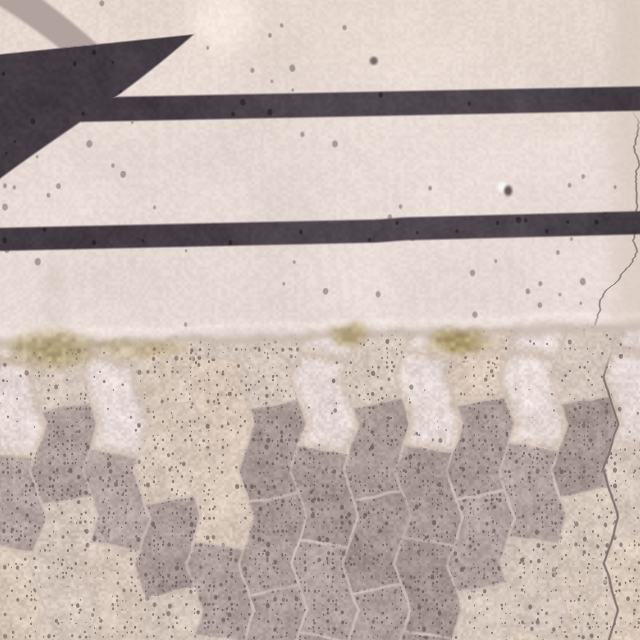
A three.js fragment shader for this texture:

```glsl
// Sunlit concrete slab crossed by railing shadows above worn interlocking pavers.
varying vec2 vUv;

const vec3 SLAB = vec3(0.905, 0.855, 0.835);
const vec3 PINK = vec3(0.895, 0.845, 0.835);
const vec3 BEIGE = vec3(0.835, 0.775, 0.730);
const vec3 STONE = vec3(0.675, 0.615, 0.600);
const vec3 JOINT = vec3(0.810, 0.745, 0.710);
const vec3 SHADE = vec3(0.265, 0.232, 0.260);
const vec3 MOSS = vec3(0.650, 0.580, 0.390);
const vec3 DIRT = vec3(0.340, 0.290, 0.290);
const vec2 PAVER = vec2(0.0814, 0.1458);

float hash(vec2 p) {
  return fract(sin(dot(p, vec2(127.1, 311.7))) * 43758.5453);
}

float noise(vec2 p) {
  vec2 i = floor(p), f = fract(p);
  f = f * f * (3.0 - 2.0 * f);
  return mix(mix(hash(i), hash(i + vec2(1, 0)), f.x),
             mix(hash(i + vec2(0, 1)), hash(i + vec2(1, 1)), f.x), f.y);
}

float fbm(vec2 p) {
  float sum = 0.0, amp = 0.5;
  for (int i = 0; i < 4; i++) {
    sum += amp * noise(p);
    p = p * 2.03 + 7.3;
    amp *= 0.5;
  }
  return sum;
}

// 1 below the limit, fading to 0 across a soft edge
float below(float d, float limit, float soft) {
  return 1.0 - smoothstep(limit - soft, limit + soft, d);
}

float blob(vec2 p, vec2 centre, vec2 radius) {
  return below(length((p - centre) / radius), 0.75, 0.45);
}

// Scattered round pits, one candidate in each grid cell
float specks(vec2 p, float cells, float density) {
  vec2 q = p * cells, id = floor(q);
  vec2 centre = 0.3 + 0.4 * vec2(hash(id + 3.1), hash(id + 8.7));
  float radius = mix(0.1, 0.28, hash(id + 5.5));
  vec2 d = (fract(q) - centre) * vec2(1.0, 0.8);
  return step(hash(id), density) * below(length(d), radius, 0.09);
}

// Which stones are the darker grey kind
float isDark(float col, float row) {
  float top = step(0.75, abs(col - 3.5)) * step(col, 11.5);
  float middle = step(abs(col - 6.0), 3.5);
  float low = step(abs(col - 6.5), 2.0);
  return row < 0.0 ? 0.0 : row < 0.5 ? top : row < 1.5 ? middle : low;
}

vec3 pavers(vec2 p) {
  vec2 q = p + 0.007 * (vec2(fbm(p * 28.0), fbm(p * 28.0 + 40.0)) - 0.47);
  // Zigzag columns, alternate ones dropped by half a stone
  float zigzag = abs(fract((q.y - 0.338) / PAVER.y) - 0.5) * 4.0 - 1.0;
  float x = (q.x + 0.022 - 0.012 * zigzag) / PAVER.x;
  float col = floor(x), across = fract(x), odd = mod(col, 2.0);
  float slope = (odd * 2.0 - 1.0) * 0.014 * (across - 0.5);
  float v = (0.362 + 0.015 * q.x + slope - q.y) / PAVER.y - 0.5 * (1.0 - odd);
  float row = floor(v), along = fract(v);
  float edge = min(min(across, 1.0 - across) * PAVER.x, min(along, 1.0 - along) * PAVER.y);

  float dark = isDark(col, row);
  float pale = (1.0 - odd) * step(row, -0.5) * step(0.5, abs(col - 4.0));
  float tint = hash(vec2(col, row) + 2.0);
  vec3 light = mix(BEIGE, PINK, pale * smoothstep(0.002, 0.016, edge));
  light += vec3(0.02, 0.01, -0.015) * (tint - 0.3) * (1.0 - pale);
  vec3 c = mix(light, STONE + 0.06 * (tint - 0.5), dark);
  c += 0.13 * (fbm(p * 35.0) - 0.47) + 0.10 * (noise(p * 230.0) - 0.5);

  float density = mix(mix(0.20, 0.04, pale), 0.34, dark);
  float pits = max(specks(p, 85.0, density * 0.6), specks(p + 0.37, 140.0, density));
  c = mix(c, DIRT, pits * mix(0.5, 0.65, noise(p * 50.0)));
  float joint = below(edge, 0.0022, 0.0016) * mix(0.35, 0.9, noise(p * 30.0));
  c = mix(c, JOINT + 0.03 * dark, joint);
  // Open crack down the right-hand column
  float crack = below(abs(x - 12.0) * PAVER.x, 0.0018, 0.0015) * below(p.y, 0.43, 0.03);
  return mix(c, DIRT, crack * 0.65);
}

vec3 slab(vec2 p) {
  vec3 c = SLAB + vec3(0.0, -0.004, -0.02) * smoothstep(0.65, 1.0, p.y);
  c += 0.07 * (fbm(p * 9.0) - 0.47) + 0.05 * (noise(p * 210.0) - 0.5);
  c = mix(c, BEIGE, 0.6 * smoothstep(0.94, 1.0, p.x + 0.03 * fbm(p * 20.0)));
  c += 0.05 * blob(p, vec2(0.35, 0.97), vec2(0.06, 0.07));
  c = mix(c, BEIGE * 0.97, 0.5 * blob(p, vec2(0.085, 0.54), vec2(0.025, 0.07)) * noise(p * 60.0));
  float pits = specks(p, 60.0, 0.018) * 0.45;
  pits = max(pits, 0.8 * blob(p, vec2(0.584, 0.905), vec2(0.008)));
  pits = max(pits, 0.9 * blob(p, vec2(0.794, 0.702), vec2(0.008, 0.010)));
  c = mix(c, vec3(0.97), blob(p, vec2(0.785, 0.708), vec2(0.010)));
  c = mix(c, DIRT, pits);
  // Broken right margin
  float bend = 0.994 - 0.065 * below(p.y, 0.56, 0.06) + 0.022 * (fbm(p.yy * 35.0) - 0.47);
  float crack = below(abs(p.x - bend), 0.0014, 0.0014) * below(abs(p.y - 0.65), 0.16, 0.03);
  return mix(c, DIRT, crack * 0.6);
}

float bar(vec2 p, float left, float rise, float halfWidth) {
  return below(abs(p.y - left - rise * p.x), halfWidth, 0.0025);
}

void main() {
  vec2 p = vUv;
  float rough = fbm(p * 32.0) - 0.47;
  float seam = p.y - 0.460 - 0.030 * p.x + 0.018 * rough;
  vec3 c = mix(pavers(p), slab(p), smoothstep(-0.004, 0.008, seam));

  // Dusty seam, its bright lip and moss
  c = mix(c, BEIGE * 0.94, 0.75 * below(abs(seam), 0.007, 0.007));
  c += 0.04 * below(abs(seam - 0.020), 0.004, 0.008);
  vec2 m = p + 0.02 * vec2(rough, fbm(p * 32.0 + 9.0) - 0.47);
  float moss = max(blob(m, vec2(0.080, 0.455), vec2(0.085, 0.034)),
                   0.75 * blob(m, vec2(0.215, 0.455), vec2(0.090, 0.017)));
  moss = max(moss, blob(m, vec2(0.545, 0.479), vec2(0.036, 0.021)));
  moss = max(moss, 1.3 * blob(m, vec2(0.714, 0.465), vec2(0.050, 0.026)));
  c = mix(c, MOSS + 0.25 * (noise(p * 130.0) - 0.5), moss * 0.65);

  // Faint penumbra strip, then the wedge and the two rails
  float strip = below(abs(p.y - 1.018 + 0.62 * p.x + 0.9 * p.x * p.x), 0.028, 0.005);
  c = mix(c, STONE * 1.03, strip * step(0.915 + 0.103 * p.x, p.y));
  float wedge = below(p.y - 0.103 * p.x, 0.915, 0.002)
              * below(0.721 + 0.744 * p.x - 0.04 * sin(p.x * 10.4) * p.x - p.y, 0.0, 0.003);
  float upper = bar(p, 0.826, 0.020, 0.0190) * step(0.12, p.x);
  float lower = bar(p, 0.626, 0.022 + 0.004 * smoothstep(0.58, 0.64, p.x), 0.0180);
  float shadow = max(wedge, max(upper, lower));
  vec3 shade = SHADE + 0.045 * smoothstep(0.2, 0.5, p.x) * below(p.x, 0.9, 0.1);
  shade += 0.07 * rough + 0.035 * (noise(p * 190.0) - 0.5);
  shade *= 1.0 - 0.35 * specks(p, 65.0, 0.06);
  gl_FragColor = vec4(mix(c, shade, shadow), 1.0);
}
```
